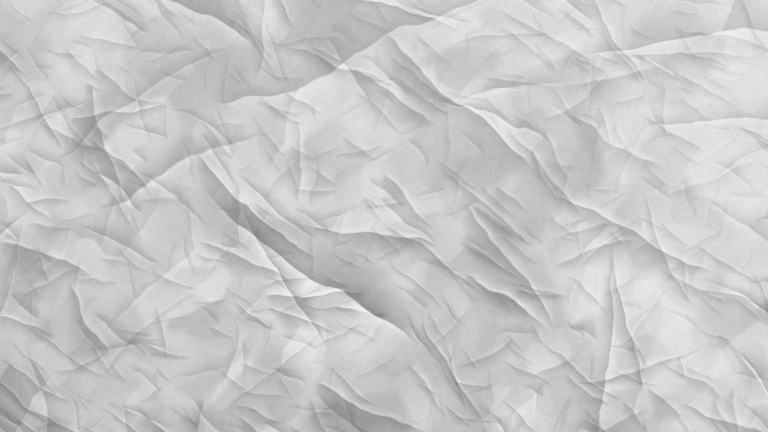
Give the GLSL for this texture, as a WebGL 1 fragment shader.

```glsl
precision highp float;
// Crumpled white paper under soft light from the upper right.
// Layers of tapered folds (lit on one flank, shaded on the other) lie over
// softly joined tilted facets, a broad light falloff and fine paper grain.

#define BASE_TONE 0.832
#define FOLD_SCALE 2.1
#define FOLD_DEPTH 0.21
#define FACET_SCALE 2.8
#define FACET_DEPTH 0.078
#define LIGHT_FALLOFF 0.08
#define EDGE 0.0028
#define GRAIN 0.026

uniform vec2 u_resolution;

const vec2 LIGHT = vec2(0.5, 0.866);

vec3 hash3(vec2 p) {
  vec3 q = fract(vec3(p.xyx) * vec3(0.1031, 0.1030, 0.0973));
  q += dot(q, q.yxz + 33.33);
  return fract((q.xxy + q.yzz) * q.zyx);
}

float noise(vec2 p) {
  vec2 i = floor(p), f = fract(p);
  f = f * f * (3.0 - 2.0 * f);
  float low = mix(hash3(i).x, hash3(i + vec2(1.0, 0.0)).x, f.x);
  float high = mix(hash3(i + vec2(0.0, 1.0)).x, hash3(i + 1.0).x, f.x);
  return mix(low, high, f.y);
}

vec2 warp(vec2 p) {
  return vec2(noise(p), noise(p + 17.3)) - 0.5;
}

// One fold: a sharp crease along x whose flanks fade away across y.
float foldProfile(vec2 q, float halfLength, float peak, float width, float edge) {
  float u = q.x - peak;
  float taper = 1.0 - abs(u) / (halfLength - sign(u) * peak);
  if (taper <= 0.0) return 0.0;
  float w = width * taper + 0.002;
  float shade = max(1.0 - q.y / w, 0.0);
  float shine = max(1.0 + q.y / (0.5 * w), 0.0);
  float darkSide = 0.75 * shade + 0.35 * exp(-max(q.y, 0.0) / (3.0 * edge));
  float lightSide = 0.6 * shine * shine;
  float side = smoothstep(-edge, edge, q.y);
  return mix(lightSide, -darkSide, side) * smoothstep(0.0, 0.35, taper);
}

// Scattered folds, one per grid cell, brightness set by their slope to the light.
float folds(vec2 p, float edge) {
  vec2 cell = floor(p);
  float sum = 0.0;
  for (int y = -1; y <= 1; y++) {
    for (int x = -1; x <= 1; x++) {
      vec2 id = cell + vec2(float(x), float(y));
      vec3 place = hash3(id), form = hash3(id + 71.7);
      // Directions gather around a descent to the lower right.
      float spread = place.z * 2.0 - 1.0;
      float angle = -0.65 + 1.6 * spread * abs(spread);
      vec2 along = vec2(cos(angle), sin(angle));
      vec2 across = vec2(along.y, -along.x);
      vec2 r = p - id - place.xy;
      float flip = form.z < 0.3 ? -1.0 : 1.0;
      vec2 q = vec2(dot(r, along), dot(r, across) * flip);
      float halfLength = mix(0.4, 0.9, form.x);
      float peak = (form.y - 0.5) * halfLength;
      float width = mix(0.12, 0.48, fract(form.z * 7.0));
      float slope = 0.25 + 0.75 * abs(dot(across, LIGHT));
      sum += slope * foldProfile(q, halfLength, peak, width, edge);
    }
  }
  return sum;
}

// Tilted patches; the joints vary between crisp and soft.
float facets(vec2 p) {
  vec2 cell = floor(p);
  float crispness = mix(7.0, 42.0, noise(p * 0.9 + 5.0));
  float tone = 0.0, total = 0.0;
  for (int y = -1; y <= 1; y++) {
    for (int x = -1; x <= 1; x++) {
      vec2 id = cell + vec2(float(x), float(y));
      vec2 r = p - id - hash3(id).xy;
      vec3 tilt = hash3(id + 37.1) - 0.5;
      float weight = exp(-crispness * length(r));
      tone += weight * (1.3 * tilt.x + 1.8 * dot(r, tilt.yz));
      total += weight;
    }
  }
  return tone / total;
}

void main() {
  vec2 p = gl_FragCoord.xy / u_resolution.y;
  vec2 c = gl_FragCoord.xy / u_resolution - 0.5;
  vec2 bent = p + 0.07 * warp(p * 4.0) + 0.018 * warp(p * 15.0) + 0.005 * warp(p * 45.0);
  mat2 turn = mat2(0.8, -0.6, 0.6, 0.8);

  // Sum folds and facets from large to small.
  float relief = 0.0, scale = FOLD_SCALE, depth = FOLD_DEPTH;
  for (int i = 0; i < 5; i++) {
    relief += depth * folds(bent * scale + float(i) * 23.7, EDGE * scale);
    scale *= 1.6;
    depth *= 0.82;
  }
  vec2 patchPoint = turn * bent * vec2(1.0, 1.15) * FACET_SCALE;
  float patchDepth = FACET_DEPTH;
  for (int i = 0; i < 3; i++) {
    relief += patchDepth * facets(patchPoint + float(i) * 41.3);
    patchPoint *= 2.2;
    patchDepth *= 0.72;
  }

  // The sheet is calmer and brighter toward the upper right.
  float roughness = mix(1.15, 0.68, smoothstep(-0.35, 0.6, 0.6 * c.x + c.y));
  float tone = relief * roughness + LIGHT_FALLOFF * dot(c, vec2(0.5, 0.9)) - 0.05 * dot(c, c);
  tone = tone > 0.0 ? tone / (1.0 + 4.0 * tone) : tone / (1.0 - 1.2 * tone);
  float grain = noise(p * 260.0) + 0.6 * noise(p * 110.0) - 0.8;
  gl_FragColor = vec4(vec3(BASE_TONE + tone + GRAIN * grain), 1.0);
}
```
